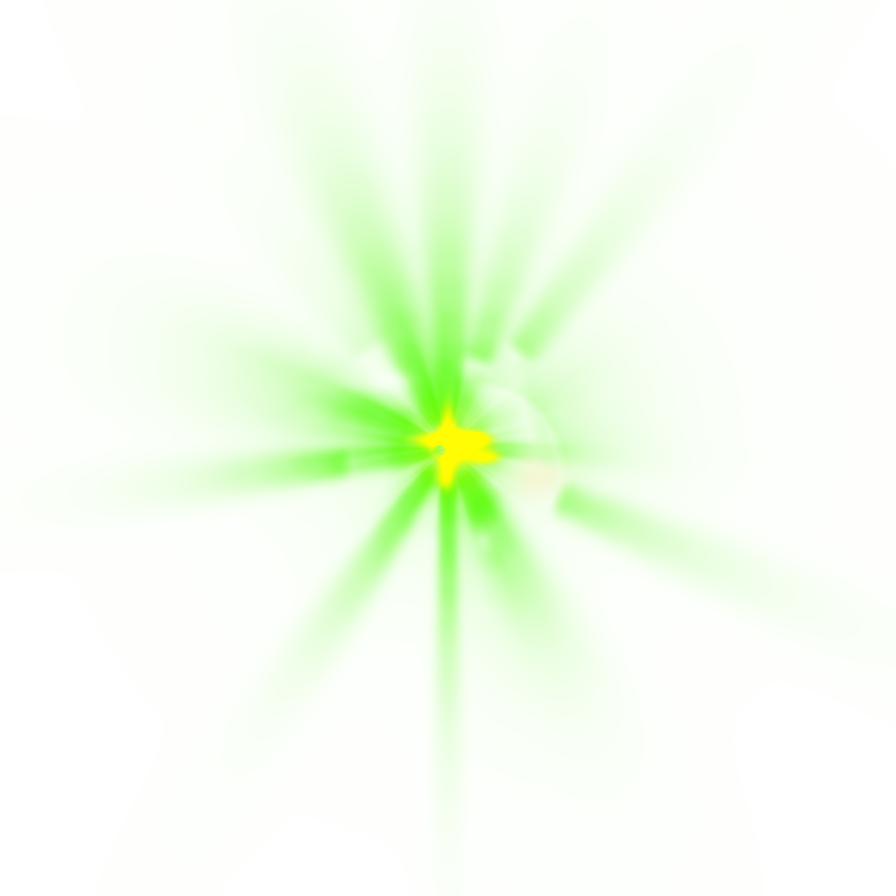
Write a Shadertoy shader that draws this background.

```glsl
// A green starburst with a yellow core on a white ground.
// Tapered rays, soft glows and fine streaks add up to an ink density;
// the density then absorbs red and blue light from the white.

const int RAYS = 17;
const vec3 PAPER = vec3(0.997, 1.0, 0.995);
const vec3 DEEP_GREEN = vec3(0.33, 0.985, 0.03);
const vec3 CORE_YELLOW = vec3(1.0, 0.99, 0.01);
const vec3 WARM_VEIL = vec3(1.0, 0.92, 0.72);

// Ray traits: direction in degrees, spread, first radius, fade length, density
const float DIRECTION[RAYS] = float[](111.5, 90.0, 71.5, 53.0, 128.0, 160.0, 187.3,
    236.0, 270.0, -61.5, -23.7, -2.5, 14.0, 88.0, -73.0, 155.0, 187.6);
const float SPREAD[RAYS] = float[](0.12, 0.09, 0.085, 0.08, 0.10, 0.25, 0.08,
    0.085, 0.03, 0.14, 0.08, 0.04, 0.55, 0.50, 0.24, 0.08, 0.06);
const float START[RAYS] = float[](0.03, 0.03, 0.105, 0.135, 0.142, 0.045, 0.02,
    0.03, 0.02, 0.035, 0.137, 0.03, 0.10, 0.07, 0.07, 0.03, 0.115);
const float FADE[RAYS] = float[](0.11, 0.11, 0.10, 0.13, 0.11, 0.095, 0.10,
    0.085, 0.10, 0.075, 0.13, 0.045, 0.10, 0.14, 0.11, 0.06, 0.05);
const float DENSITY[RAYS] = float[](2.1, 1.9, 0.55, 0.38, 0.14, 1.1, 1.5,
    1.8, 2.3, 1.7, 0.45, 1.2, 0.10, 0.14, 0.24, 0.9, 0.6);

float hash(vec2 cell) {
    return fract(sin(dot(cell, vec2(127.1, 311.7))) * 43758.5453);
}

float noise(vec2 p) {
    vec2 cell = floor(p);
    vec2 f = fract(p);
    f = f * f * (3.0 - 2.0 * f);
    float low = mix(hash(cell), hash(cell + vec2(1.0, 0.0)), f.x);
    float high = mix(hash(cell + vec2(0.0, 1.0)), hash(cell + vec2(1.0)), f.x);
    return mix(low, high, f.y);
}

// Gaussian spot with separate horizontal and vertical radii
float spot(vec2 p, vec2 center, vec2 radius) {
    vec2 q = (p - center) / radius;
    return exp(-dot(q, q));
}

// Ray that widens and fades from a dense tip
float ray(vec2 p, float degrees, float spread, float start, float fade) {
    float a = radians(degrees);
    vec2 axis = vec2(cos(a), sin(a));
    float along = dot(p, axis);
    float across = dot(p, vec2(-axis.y, axis.x));
    float side = abs(across) / (0.007 + spread * max(along, 0.0));
    float onset = smoothstep(start - 0.010, start + 0.010, along);
    float travel = max(along - start, 0.0);
    float tip = 1.0 + 0.4 * exp(-travel / 0.03);
    return exp(-pow(side, 2.4)) * onset * tip * exp(-travel / fade);
}

// Ragged cross with a small opening near its middle
float coreShape(vec2 p) {
    float star = spot(p, vec2(0.006, 0.0), vec2(0.022, 0.018));
    star += 0.8 * spot(p, vec2(0.0, 0.009), vec2(0.043, 0.009));
    star += 0.8 * spot(p, vec2(0.0, 0.008), vec2(0.009, 0.044));
    star += 0.7 * spot(p, vec2(0.030, 0.010), vec2(0.016, 0.009));
    star += 0.7 * spot(p, vec2(0.042, -0.010), vec2(0.019, 0.009));
    star += 0.4 * spot(p, vec2(-0.005, -0.034), vec2(0.013, 0.014));
    return star - 1.9 * spot(p, vec2(-0.007, -0.001), vec2(0.006));
}

void mainImage(out vec4 fragColor, in vec2 fragCoord) {
    vec2 p = (fragCoord - 0.5 * iResolution.xy) / min(iResolution.x, iResolution.y);
    float radius = length(p);
    vec2 heading = p / max(radius, 0.001);

    // Rays
    float ink = 0.0;
    for (int i = 0; i < RAYS; i++) {
        ink += DENSITY[i] * ray(p, DIRECTION[i], SPREAD[i], START[i], FADE[i]);
    }

    // Central glow and denser knots
    ink += 1.3 * exp(-radius * radius / 0.0022) + 0.32 * exp(-radius / 0.075);
    ink += 0.8 * spot(p, vec2(0.036, -0.064), vec2(0.016, 0.017));
    ink += 0.5 * spot(p, vec2(-0.098, 0.042), vec2(0.030, 0.016));
    ink += 0.6 * spot(p, vec2(0.016, 0.055), vec2(0.014, 0.022));

    // Faint curved rim on the right
    float rim = length(p - vec2(0.030, -0.025)) - 0.098;
    ink += 0.16 * smoothstep(-0.006, 0.006, rim) * exp(-max(rim, 0.0) / 0.05)
        * smoothstep(0.2, 0.8, heading.x) * smoothstep(-0.35, 0.0, heading.y);

    // Pale hollows, then radial streaks and mottling near the middle
    ink *= 1.0 - 0.65 * spot(p, vec2(-0.070, 0.075), vec2(0.034, 0.013));
    ink *= 1.0 - 0.50 * spot(p, vec2(0.040, -0.103), vec2(0.011, 0.014));
    float streaks = noise(heading * 11.0 + radius * 5.0) - 0.5;
    float mottle = noise(p * 55.0) - 0.5;
    ink *= 1.0 + (0.6 * streaks + 0.6 * mottle) * exp(-radius / 0.13);

    // Light left after absorption, then warm tones
    vec3 color = mix(DEEP_GREEN, PAPER, exp(-ink));
    color = mix(color, WARM_VEIL, 0.40 * spot(p, vec2(0.100, -0.032), vec2(0.028, 0.022)));
    float star = coreShape(p);
    color.r = mix(color.r, 1.0, 0.4 * spot(p, vec2(0.005, 0.0), vec2(0.045)));
    color = mix(color, CORE_YELLOW, smoothstep(0.08, 0.75, star));
    fragColor = vec4(color, 1.0);
}
```
